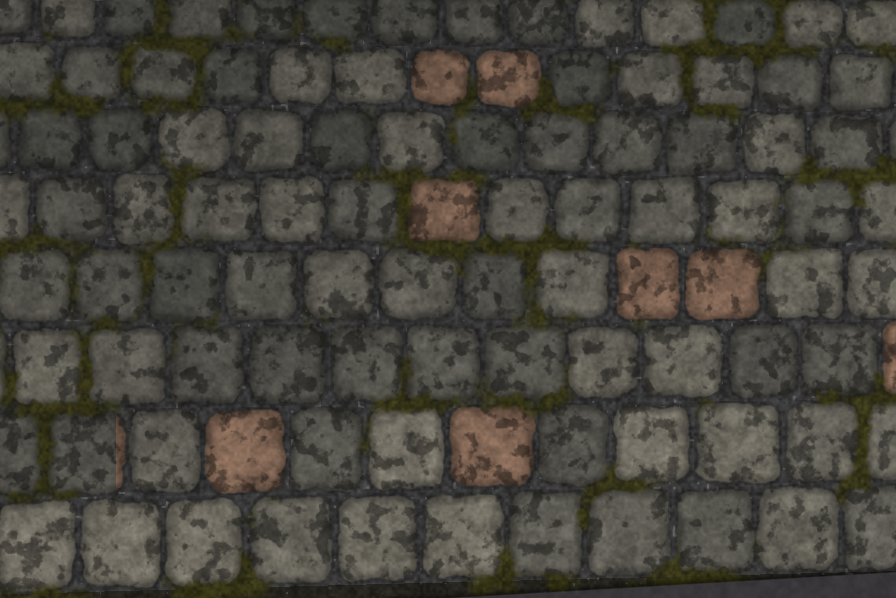
Give the GLSL for this texture, as a WebGL 2 fragment shader.

```glsl
#version 300 es
precision highp float;

uniform vec2 u_resolution;
out vec4 outColor;

// Layout, in units of the canvas height
const float ROWS = 8.0;
const float FIRST_ROW = -0.0156;    // top edge of the first row
const float ROW_HEIGHT = 0.0900;
const float ROW_GROWTH = 0.00421;   // rows grow towards the viewer
const float PITCH = 0.113;          // stone spacing in the first row
const float PITCH_GROWTH = 0.00397;
const float ROW_START[8] = float[8](0.055, 0.094, 0.025, 0.053, 0.119, 0.014, 0.070, 0.137);
const float TILT_TOP = 0.018;
const float TILT_BOTTOM = -0.027;
const float JOINT = 0.013;
const float CORNER = 0.024;
const float JITTER = 0.12;
const float ROUGHNESS = 0.014;
const float PINK_SHARE = 0.10;

// Colours
const vec3 DARK_STONE = vec3(0.260, 0.260, 0.242);
const vec3 LIGHT_STONE = vec3(0.410, 0.395, 0.355);
const vec3 PINK_STONE = vec3(0.465, 0.355, 0.290);
const vec3 MORTAR = vec3(0.215, 0.215, 0.218);
const vec3 SOIL = vec3(0.130, 0.125, 0.105);
const vec3 MOSS = vec3(0.195, 0.190, 0.065);
const vec3 KERB = vec3(0.215, 0.205, 0.215);

float hash(vec2 p) {
    vec3 q = fract(p.xyx * 0.1031);
    q += dot(q, q.yzx + 33.33);
    return fract((q.x + q.y) * q.z);
}

float noise(vec2 p) {
    vec2 i = floor(p), f = fract(p);
    f = f * f * (3.0 - 2.0 * f);
    return mix(mix(hash(i), hash(i + vec2(1, 0)), f.x),
               mix(hash(i + vec2(0, 1)), hash(i + vec2(1, 1)), f.x), f.y);
}

float fbm(vec2 p) {
    float sum = 0.0, weight = 0.533;
    for (int i = 0; i < 4; i++) {
        sum += weight * noise(p);
        p = mat2(1.6, 1.2, -1.2, 1.6) * p + 17.3;
        weight *= 0.5;
    }
    return sum;
}

float roundedBox(vec2 p, vec2 halfSize, float radius) {
    vec2 q = abs(p) - halfSize + radius;
    return length(max(q, 0.0)) + min(max(q.x, q.y), 0.0) - radius;
}

// Shared edge between two neighbouring stones, in columns
float columnEdge(float column, float row) {
    return column + JITTER * (hash(vec2(column + 31.0, row + 7.0)) - 0.5);
}

// Signed distance to the stone around p (y down); also gives its cell
float stoneDistance(vec2 p, out vec2 cell) {
    float flatY = p.y - (p.x - 0.75) * mix(TILT_TOP, TILT_BOTTOM, p.y) - FIRST_ROW;
    float rowPos = (sqrt(max(ROW_HEIGHT * ROW_HEIGHT + 4.0 * ROW_GROWTH * flatY, 0.0))
                   - ROW_HEIGHT) / (2.0 * ROW_GROWTH);
    float row = floor(rowPos);
    float height = ROW_HEIGHT + ROW_GROWTH * (2.0 * row + 1.0);
    float pitch = PITCH + PITCH_GROWTH * row;
    float u = (p.x - ROW_START[int(clamp(row, 0.0, ROWS - 1.0))]) / pitch;

    float column = floor(u);
    if (u < columnEdge(column, row)) column -= 1.0;
    else if (u > columnEdge(column + 1.0, row)) column += 1.0;
    float left = columnEdge(column, row), right = columnEdge(column + 1.0, row);
    cell = vec2(column + 20.0, row);

    vec2 local = vec2((u - 0.5 * (left + right)) * pitch, (rowPos - row - 0.5) * height);
    local += 0.06 * (hash(cell + 3.7) - 0.5) * vec2(-local.y, local.x);
    vec2 gap = JOINT * (0.75 + 0.6 * vec2(hash(cell + 11.3), hash(cell + 23.9)));
    float radius = CORNER * (0.7 + 0.6 * hash(cell + 41.1));
    float d = roundedBox(local, 0.5 * (vec2((right - left) * pitch, height) - gap), radius);
    return row < ROWS ? d : 0.05;
}

void main() {
    vec2 p = gl_FragCoord.xy / u_resolution.y;
    p.y = 1.0 - p.y;
    float pixel = 1.0 / u_resolution.y;

    vec2 cell;
    float d = stoneDistance(p, cell) + ROUGHNESS * (fbm(p * 38.0) - 0.5);
    float grain = noise(p * 190.0 + 5.0);
    float blotch = fbm(p * 26.0 + 40.0);
    float speck = fbm(p * 85.0 + 9.0);

    // Stone faces: own tone, stains, pits and worn rims
    float tone = hash(cell + 57.3) * 0.75 + 0.35 * smoothstep(0.45, 1.0, p.y);
    vec3 stone = mix(DARK_STONE, LIGHT_STONE, clamp(tone, 0.0, 1.0));
    float pinkChance = PINK_SHARE * (0.3 + p.x);
    stone = mix(stone, PINK_STONE, 0.85 * step(hash(cell + 83.1), pinkChance));
    stone *= 0.63 + 0.42 * blotch + 0.36 * speck + 0.16 * (grain - 0.5);
    stone *= 1.0 - 0.38 * smoothstep(0.53, 0.70, fbm(p * 48.0 + 71.0));
    stone *= mix(1.08, 0.78, smoothstep(-0.018, 0.0, d));

    // Joints: gritty mortar, then bare soil below the last row
    vec3 ground = mix(MORTAR, SOIL, step(ROWS, cell.y));
    ground *= 0.5 + 0.65 * speck + 0.45 * grain;
    ground += 0.13 * smoothstep(0.86, 0.96, noise(p * 125.0));
    ground *= 1.0 - 0.25 * smoothstep(0.012, 0.0, d);
    float edge = max(0.0025, pixel);
    vec3 color = mix(ground, stone, smoothstep(edge, -edge, d));

    // Moss in patches along the joints
    float patches = smoothstep(0.56, 0.68, fbm(p * 8.0 + 2.6) + 0.10 * smoothstep(0.92, 1.0, p.y));
    float moss = patches * smoothstep(-0.009, 0.003, d + 0.02 * (speck - 0.5));
    color = mix(color, MOSS * (0.45 + 0.7 * speck + 0.4 * grain), 0.85 * moss);

    // Kerb along the lower right edge
    float kerb = p.y - 0.999 + 0.058 * (p.x - 0.77);
    color *= 1.0 - 0.4 * smoothstep(0.012, 0.0, abs(kerb));
    color = mix(color, KERB * (0.85 + 0.3 * speck), smoothstep(-pixel, pixel, kerb));

    // Dimmer towards the upper left
    color *= mix(0.88, 1.04, smoothstep(0.0, 1.5, p.x * 0.4 + p.y));
    outColor = vec4(color, 1.0);
}
```
